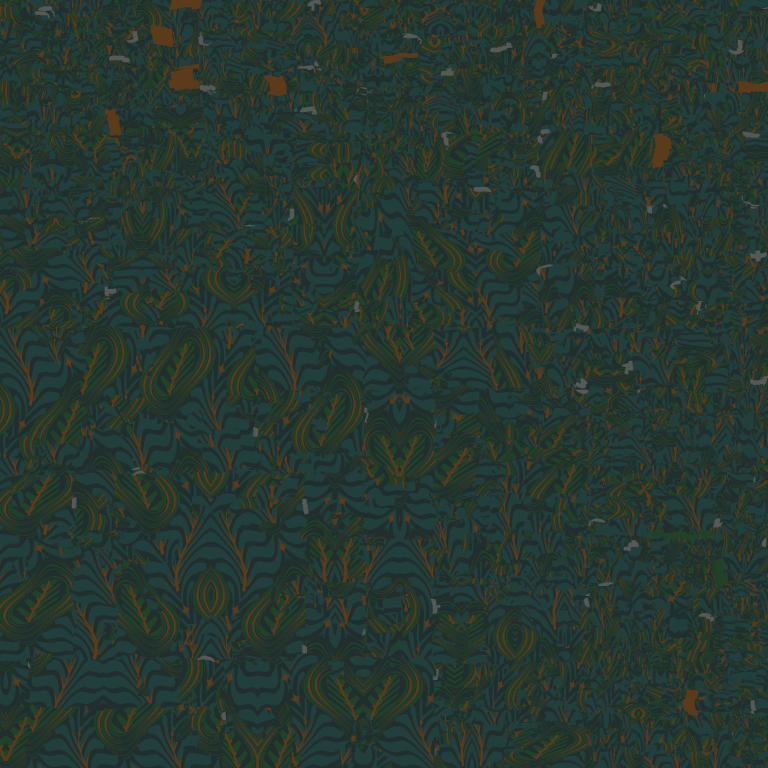
A Shadertoy shader for this pattern:

```glsl
const float PI = 3.14159;
const vec3 DARK = vec3(0.125, 0.185, 0.180);
const vec3 TEAL = vec3(0.130, 0.250, 0.238);
const vec3 GREEN = vec3(0.135, 0.260, 0.155);
const vec3 ORANGE = vec3(0.360, 0.230, 0.100);
const vec3 GREY = vec3(0.34, 0.35, 0.34);

struct Patch { vec2 low; vec2 size; float seed; float fineness; };

float hash(vec2 p) {
    p = fract(p * vec2(123.34, 456.21));
    p += dot(p, p + 45.32);
    return fract(p.x * p.y);
}

vec2 hash2(vec2 p) { return vec2(hash(p), hash(p + 17.3)); }

// Cellular noise: distance to the nearest scattered point
float cellular(vec2 p) {
    float nearest = 2.0;
    for (int i = 0; i < 9; i++) {
        vec2 c = floor(p) + vec2(i % 3, i / 3) - 1.0;
        nearest = min(nearest, length(p - c - hash2(c)));
    }
    return nearest;
}

// Blocky steps plus waves make the seams ragged
vec2 roughen(vec2 p, float amount) {
    vec2 block = floor(p * vec2(44.0, 67.0));
    vec2 jump = (hash2(block + 3.1) - 0.5) * step(0.5, hash(block));
    vec2 wave = sin(p.yx * 91.0) + 0.5 * sin(p.yx * 223.0 + 1.7);
    return p + amount * (jump + 0.15 * wave);
}

// Repeated uneven cuts, finer towards the top and the right
Patch findPatch(vec2 p) {
    Patch a = Patch(vec2(-0.02), vec2(1.04), 0.37, 0.0);
    for (int i = 0; i < 14; i++) {
        vec2 mid = a.low + 0.5 * a.size;
        a.fineness = smoothstep(0.42, 0.92, max(mid.x, mid.y));
        float limit = mix(0.26, 0.05, a.fineness) * mix(0.7, 1.3, hash(vec2(a.seed, 4.3)));
        if (max(a.size.x, a.size.y) < limit) break;
        float cut = mix(0.14, 0.86, hash(vec2(a.seed, 1.9)));
        bool across = a.size.x > a.size.y * mix(0.8, 1.9, hash(vec2(a.seed, 2.6)));
        vec2 axis = across ? vec2(1, 0) : vec2(0, 1);
        float side = step(cut, dot((p - a.low) / a.size, axis));
        a.low += axis * a.size * cut * side;
        a.size *= mix(vec2(1), vec2(mix(cut, 1.0 - cut, side)), axis);
        a.seed = hash(vec2(a.seed + 0.13, side + 5.7));
    }
    return a;
}

// Small blocks displaced from their surroundings
vec2 fragmentShift(vec2 p, vec2 grid, float chance) {
    vec2 block = floor(p * grid + 0.4 * sin(floor(p.yx * grid.yx) * 2.3));
    return (hash2(block + 5.9) - 0.5) * 0.16 * step(hash(block + 0.7), chance);
}

// Feather of curved, tapering barbs on a midrib
vec3 feather(vec2 q, float edge) {
    float ax = abs(q.x);
    float barb = fract((q.y - 0.8 * ax - 0.16 * sin(6.0 * ax)) * 4.0);
    float width = mix(0.36, 0.70, smoothstep(0.0, 0.35, ax)) * smoothstep(-0.15, 0.4, edge);
    vec3 col = abs(barb - 0.5) < 0.5 * width ? TEAL : DARK;
    if (abs(barb - 0.2) < 0.13 * (1.0 - ax / 0.22) && abs(q.y) < 0.6) col = ORANGE;
    if (ax < 0.022 * (1.0 - q.y) && abs(q.y) < 0.7) col = ORANGE;
    return col;
}

// Crescent petals, pointed at both ends, around a lobed sprig
vec3 bud(vec2 q, float t) {
    float ax = abs(q.x);
    float belly = ax / (length(q) + 0.001);
    float ring = fract(t * 4.0 - 0.75 * q.y + 0.3 * sin(5.0 * q.y));
    vec3 col = DARK;
    if (abs(ring - 0.2) < 0.16 * belly * belly) col = ORANGE;
    if (abs(ring - 0.47) < 0.03 + 0.07 * belly) col = GREEN;
    if (abs(ring - 0.78) < 0.05 + 0.06 * belly) col = GREEN;
    if (t < 0.36) {
        float lobe = fract((q.y - 0.9 * ax) * 5.5);
        col = abs(lobe - 0.4) < 0.33 - 0.5 * ax && ax < 0.3 - 0.35 * q.y ? GREEN : DARK;
        if (ax < 0.025 || (lobe < 0.2 && ax < 0.08)) col = ORANGE;
    }
    return col;
}

// Ogee lattice of feathers and buds, with stars where they meet
vec3 damask(vec2 p) {
    p.x += 0.2 * sin(PI * p.y);
    p.y += 0.12 * sin(PI * p.x);
    float edge = cos(PI * p.x) + cos(PI * p.y) + 0.2;
    vec2 star = sqrt(abs(mod(p + vec2(1, 0), 2.0) - 1.0));
    vec2 star2 = sqrt(abs(mod(p + vec2(0, 1), 2.0) - 1.0));
    if (min(star.x + star.y, star2.x + star2.y) < 0.37) return ORANGE;
    if (edge > 0.0) return feather(mod(p + 1.0, 2.0) - 1.0, edge);
    return bud(mod(p, 2.0) - 1.0, 1.0 + edge / 1.8);
}

vec3 collage(vec2 p) {
    vec2 rough = roughen(p, 0.012);
    Patch a = findPatch(rough);
    vec2 local = p - a.low - 0.5 * a.size;
    vec2 gap = 0.5 * a.size - abs(rough - a.low - 0.5 * a.size);
    // Mirror, break up, stretch and shift each piece on its own
    if (hash(vec2(a.seed, 6.1)) > 0.5) local.x = abs(local.x);
    local += fragmentShift(rough, vec2(19.0, 37.0), mix(0.07, 0.4, a.fineness));
    local += fragmentShift(rough, vec2(61.0, 43.0), mix(0.04, 0.3, a.fineness));
    float stretch = mix(1.0, mix(0.55, 1.7, hash(vec2(a.seed, 8.3))), 0.2 + 0.8 * a.fineness);
    float unit = 0.065 * mix(1.0, 0.6, a.fineness * hash(vec2(a.seed, 9.4)));
    vec2 shift = 2.0 * hash2(vec2(a.seed, 10.5));
    vec3 col = damask(local * vec2(stretch, 0.85 / stretch) / unit + shift);
    // A few plain pieces, and worn grey flecks along seams
    float plain = hash(vec2(a.seed, 12.7));
    if (plain > 0.96 && a.size.x * a.size.y < 0.001) col = plain > 0.98 ? GREEN : ORANGE;
    float fleck = cellular(rough * vec2(9.0, 14.0));
    return min(gap.x, gap.y) < 0.003 && fleck < 0.1 ? GREY : col;
}

void mainImage(out vec4 fragColor, in vec2 fragCoord) {
    // Average a 3 by 3 grid of samples for smooth edges
    vec3 sum = vec3(0);
    for (int i = 0; i < 9; i++) {
        vec2 offset = (vec2(i % 3, i / 3) - 1.0) * 0.38;
        sum += collage((fragCoord + offset) / iResolution.y);
    }
    fragColor = vec4(sum / 9.0, 1.0);
}
```
